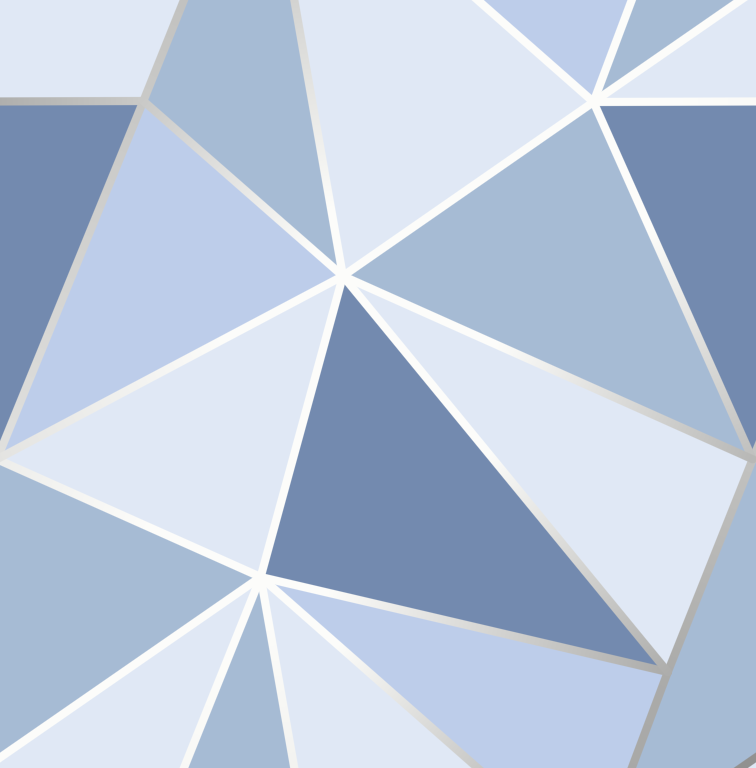
A Shadertoy shader for this background:

```glsl
// A mosaic of flat blue triangles divided by metallic ribbons.
// Six nodes span a repeating tile: faces are filled by triangle tests over
// neighbouring tiles, then ribbons fade from silver to white along segments.

const vec2 ACROSS = vec2(0.984, 0.0), UP = vec2(0.0, 1.0);

// Nodes of the tile, in units of the canvas height
const vec2 A = vec2(0.1867, 0.8685);
const vec2 B = vec2(0.4465, 0.6406);
const vec2 C = vec2(0.7728, 0.8672);
const vec2 D = vec2(-0.0040, 0.4020);
const vec2 E = vec2(0.3394, 0.2487);
const vec2 F = vec2(0.8695, 0.1250);
const vec2 G = D + ACROSS;

float cross2(vec2 u, vec2 v) { return u.x * v.y - u.y * v.x; }

bool inTriangle(vec2 p, vec2 a, vec2 b, vec2 c) {
    float s = cross2(b - a, p - a);
    float t = cross2(c - b, p - b);
    float u = cross2(a - c, p - c);
    return min(s, min(t, u)) >= 0.0 || max(s, max(t, u)) <= 0.0;
}

// Ribbon from a to b; shade holds the brightness at either end
void ribbon(inout vec3 color, vec2 p, vec2 a, vec2 b, vec2 shade) {
    vec2 ab = b - a;
    float along = clamp(dot(p - a, ab) / dot(ab, ab), 0.0, 1.0);
    float dist = length(p - a - ab * along);
    float soft = 0.75 / iResolution.y;
    float cover = 1.0 - smoothstep(-soft, soft, dist - 0.0053);
    float bright = min(mix(shade.x, shade.y, along), 0.99);
    color = mix(color, bright * vec3(1.0, 1.0, 0.99), cover);
}

vec3 faces(vec2 p) {
    vec3 pale = vec3(0.878, 0.910, 0.961);
    vec3 steel = vec3(0.652, 0.732, 0.832);
    vec3 navy = vec3(0.451, 0.541, 0.686);
    vec3 periwinkle = vec3(0.741, 0.804, 0.918);
    vec3 color = pale;
    for (int i = -1; i <= 1; i++)
    for (int j = -1; j <= 1; j++) {
        vec2 q = p + float(i) * ACROSS + float(j) * UP;
        if (inTriangle(q, A, B, E + UP) || inTriangle(q, B, C, G)
            || inTriangle(q, G, F, E + ACROSS)
            || inTriangle(q, F, E + ACROSS, C - UP)) color = steel;
        if (inTriangle(q, B, E, F) || inTriangle(q, C, G, A + ACROSS)) color = navy;
        if (inTriangle(q, A, B, D) || inTriangle(q, E, F, C - UP)) color = periwinkle;
    }
    return color;
}

void mainImage(out vec4 fragColor, in vec2 fragCoord) {
    vec2 p = fragCoord / iResolution.y;
    vec3 color = faces(p);

    // Silver ribbons along the outer parts
    ribbon(color, p, A, C - ACROSS, vec2(0.79, 0.57));
    ribbon(color, p, A, E + UP, vec2(0.79, 0.70));
    ribbon(color, p, F, C - UP, vec2(0.67, 0.65));
    ribbon(color, p, F, G, vec2(0.67, 0.76));
    ribbon(color, p, E + ACROSS, C - UP, vec2(0.57));
    ribbon(color, p, G, A + ACROSS, vec2(0.77));
    ribbon(color, p, A, D, vec2(0.78, 0.88));

    // Ribbons fading outwards from the lower hub
    ribbon(color, p, E, F, vec2(1.05, 0.67));
    ribbon(color, p, E, C - UP, vec2(1.10, 0.62));
    ribbon(color, p, E, B - UP, vec2(1.00, 0.88));
    ribbon(color, p, E, A - UP, vec2(1.00, 0.96));
    ribbon(color, p, E, D, vec2(1.03, 0.93));
    ribbon(color, p, E, C - ACROSS - UP, vec2(1.0));

    // Ribbons fading outwards from the upper right hub
    ribbon(color, p, C, G, vec2(1.12, 0.75));
    ribbon(color, p, C, A + ACROSS, vec2(1.00, 0.96));
    ribbon(color, p, C, E + UP, vec2(1.0));
    ribbon(color, p, C, F + UP, vec2(1.0));
    ribbon(color, p, C, E + ACROSS + UP, vec2(1.0));

    // Ribbons fading outwards from the central hub
    ribbon(color, p, B, F, vec2(1.24, 0.68));
    ribbon(color, p, B, G, vec2(1.15, 0.72));
    ribbon(color, p, B, E + UP, vec2(1.04, 0.68));
    ribbon(color, p, B, A, vec2(1.02, 0.79));
    ribbon(color, p, B, D, vec2(1.04, 0.89));
    ribbon(color, p, B, E, vec2(1.0));
    ribbon(color, p, B, C, vec2(1.0));

    fragColor = vec4(color, 1.0);
}
```
